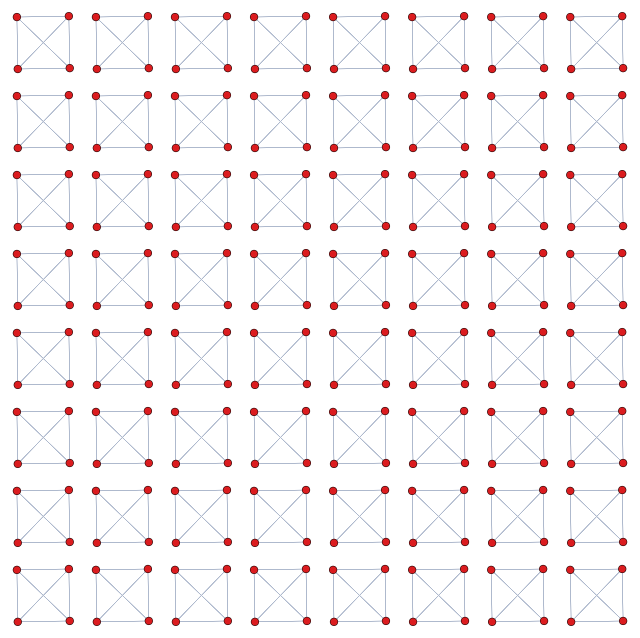
This pattern is drawn by a WebGL 2 fragment shader. Its source:

```glsl
#version 300 es
precision highp float;
// Draws an 8 by 8 grid of slightly turned squares: thin blue sides and
// diagonals join four red, dark-rimmed dots. One cell is folded over the
// grid; segment and circle distances give the shapes.

uniform vec2 u_resolution;
out vec4 outColor;

// Lengths are fractions of the canvas width.
const vec2 GRID_COUNT = vec2(8.0);
const vec2 CELL_PITCH = vec2(0.12352, 0.12340);
const vec2 FIRST_CORNER = vec2(0.0399, 0.0413); // from the cell centre
const float LINE_WIDTH = 0.00065;
const float DOT_RADIUS = 0.0064;
const float RIM_WIDTH = 0.0009;

const vec3 PAPER_COLOR = vec3(1.0);
const vec3 LINE_COLOR = vec3(0.24, 0.34, 0.53);
const vec3 DOT_COLOR = vec3(0.86, 0.11, 0.12);
const vec3 RIM_COLOR = vec3(0.12, 0.03, 0.03);

float segmentDistance(vec2 p, vec2 a, vec2 b) {
    vec2 ab = b - a;
    float t = clamp(dot(p - a, ab) / dot(ab, ab), 0.0, 1.0);
    return length(p - a - ab * t);
}

// Share of a pixel inside a shape with signed distance d.
float fillCoverage(float d, float pixel) {
    return clamp(0.5 - d / pixel, 0.0, 1.0);
}

// Share of a pixel under a stroke, true for strokes thinner than a pixel.
float strokeCoverage(float d, float width, float pixel) {
    return fillCoverage(d - 0.5 * width, pixel)
         - fillCoverage(d + 0.5 * width, pixel);
}

vec2 quarterTurn(vec2 v) {
    return vec2(-v.y, v.x);
}

void main() {
    float pixel = 1.0 / u_resolution.x;
    vec2 p = (gl_FragCoord.xy - 0.5 * u_resolution) * pixel;

    // Position relative to the centre of the nearest cell
    vec2 cell = clamp(floor(p / CELL_PITCH + 0.5 * GRID_COUNT),
                      vec2(0.0), GRID_COUNT - 1.0);
    vec2 local = p - (cell + 0.5 - 0.5 * GRID_COUNT) * CELL_PITCH;

    // Nearest edge and nearest dot, going round the four corners
    float edgeDistance = 1.0;
    float dotDistance = 1.0;
    vec2 corner = FIRST_CORNER;
    for (int i = 0; i < 4; i++) {
        vec2 next = quarterTurn(corner);
        float side = segmentDistance(local, corner, next);
        float spoke = segmentDistance(local, vec2(0.0), corner);
        edgeDistance = min(edgeDistance, min(side, spoke));
        dotDistance = min(dotDistance, length(local - corner));
        corner = next;
    }

    // Lines first, then rims, then dot fills
    vec3 color = mix(PAPER_COLOR, LINE_COLOR,
                     strokeCoverage(edgeDistance, LINE_WIDTH, pixel));
    color = mix(color, RIM_COLOR,
                fillCoverage(dotDistance - DOT_RADIUS, pixel));
    color = mix(color, DOT_COLOR,
                fillCoverage(dotDistance - DOT_RADIUS + RIM_WIDTH, pixel));
    outColor = vec4(color, 1.0);
}
```
